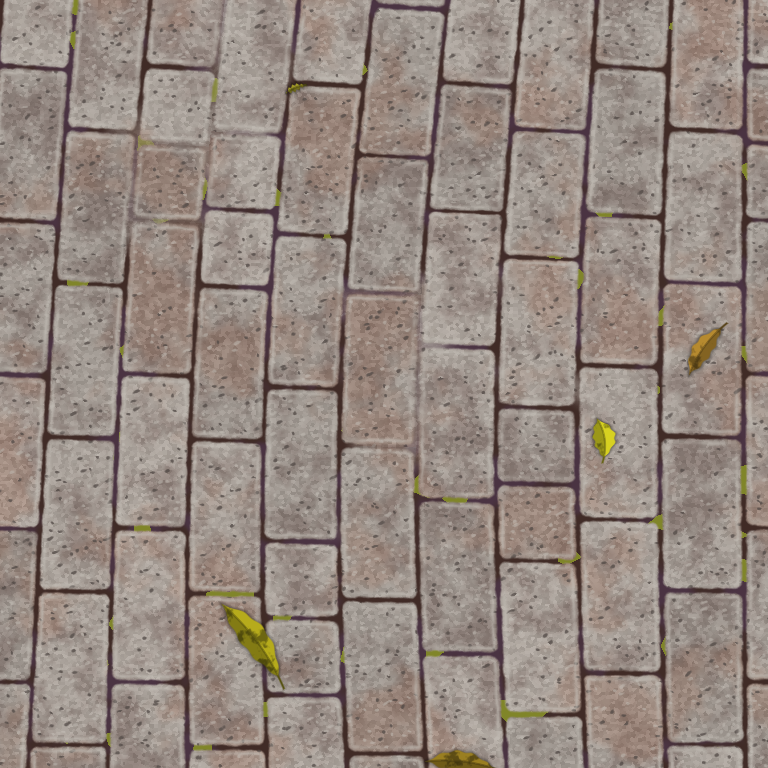
A three.js fragment shader for this texture:

```glsl
// Weathered paving bricks in leaning, staggered columns with a few fallen leaves.
varying vec2 vUv;

const float PI = 3.14159;
const float BRICK_LENGTH = 0.2;
const float JOINT_HALF = 0.0024;
const float CORNER = 0.009;
const float SOFT = 0.0014;

const vec3 GREY = vec3(0.655, 0.625, 0.597);
const vec3 TAUPE = vec3(0.545, 0.492, 0.468);
const vec3 ROSE = vec3(0.60, 0.475, 0.415);
const vec3 PALE = vec3(0.76, 0.74, 0.71);
const vec3 SOIL = vec3(0.25, 0.17, 0.15);
const vec3 PLUM = vec3(0.29, 0.20, 0.26);
const vec3 MOSS = vec3(0.50, 0.52, 0.16);

float hash(vec2 p) {
  return fract(sin(dot(p, vec2(127.1, 311.7))) * 43758.55);
}

mat2 rotation(float a) {
  return mat2(cos(a), -sin(a), sin(a), cos(a));
}

// Layered sines, roughly -1 to 1
float waves(vec2 p) {
  float sum = 0.0, amp = 0.5;
  for (int i = 0; i < 5; i++) {
    p = rotation(0.9) * p * 1.75 + 1.3;
    sum += amp * sin(p.x + 1.6 * sin(p.y));
    amp *= 0.65;
  }
  return sum;
}

// Cellular noise: distance to the nearest point, and its random value
vec2 cells(vec2 p) {
  vec2 best = vec2(9.0, 0.0);
  for (int j = -1; j <= 1; j++) {
    for (int i = -1; i <= 1; i++) {
      vec2 c = floor(p) + vec2(float(i), float(j));
      float d = length(c + vec2(hash(c), hash(c + 17.3)) - p);
      if (d < best.x) best = vec2(d, hash(c + 41.9));
    }
  }
  return best;
}

float roundedBox(vec2 p, vec2 halfSize, float r) {
  vec2 q = abs(p) - halfSize + r;
  return length(max(q, 0.0)) + min(max(q.x, q.y), 0.0) - r;
}

// Signed distance to the brick in x, brick id in yz
vec3 brickAt(vec2 p) {
  float down = 1.0 - p.y;
  float bow = 0.026 * sin(PI * down) * sin(PI * p.x);
  float width = mix(0.0969, 0.1038, down);
  float k = (p.x + bow - mix(0.099, 0.0365, down)) / width + 1.0;
  float column = floor(k);
  float across = fract(k) - 0.5;

  float stagger = mix(0.088, 0.170, mod(column, 2.0));
  stagger += 0.04 * exp(-pow(abs(column - 5.0) / 1.3, 2.0));
  float tilt = 0.07 * across * width * p.y;
  float v = (down - stagger - tilt) / BRICK_LENGTH;
  v += 0.3 * smoothstep(0.12, 0.40, down) * exp(-pow(abs(column - 6.2) / 1.4, 2.0));

  // Some bricks are cut in two
  vec2 id = vec2(column, floor(v));
  float pieces = hash(id + 3.7) > 0.87 ? 2.0 : 1.0;
  float part = fract(v) * pieces;
  vec2 size = vec2(width, BRICK_LENGTH / pieces);
  vec2 local = vec2(across, fract(part) - 0.5) * size;
  float d = roundedBox(local, size * 0.5 - JOINT_HALF, CORNER);
  return vec3(d, id + vec2(0.0, 0.37 * floor(part)));
}

vec3 brickSurface(vec2 p, vec2 id) {
  float broad = waves(p * 7.0 + 5.0 * hash(id));
  float mottle = waves(p * 34.0 + id);
  vec3 col = mix(TAUPE, GREY, smoothstep(-0.75, 0.45, 0.5 * broad + 0.65 * mottle));
  float stain = smoothstep(0.1, 0.9, waves(p * 10.0 + 8.3) + 0.5 * hash(id + 9.1) - 0.1);
  col = mix(col, ROSE, 0.5 * stain);
  col *= 0.96 + 0.08 * hash(id + 5.2);

  // Fine grain, pale chips and dark pits
  vec2 grain = cells(p * vec2(190.0, 230.0));
  col += 0.11 * (grain.y - 0.5);
  vec2 speck = cells(p * vec2(85.0, 115.0) + 0.4 * mottle);
  float spot = 1.0 - smoothstep(0.12, 0.34, speck.x);
  col = mix(col, PALE, 0.5 * spot * step(speck.y, 0.2));
  return mix(col, TAUPE * 0.58, 0.75 * spot * step(0.84, speck.y));
}

vec3 addLeaf(vec3 base, vec2 p, vec2 centre, float angle, vec2 size, vec3 tint) {
  vec2 q = rotation(-angle) * (p - centre);
  float u = q.x / size.x;
  q.y += size.y * 0.35 * (u * u - 0.4);
  float d = abs(q.y) - size.y * (1.0 - u * u) + 0.0012 * sin(u * 13.0);
  float stem = max(abs(q.y) - 0.0013, abs(u - 1.1) * size.x - 0.2 * size.x);
  float blotch = smoothstep(0.1, 0.8, waves(p * 55.0));
  float vein = 1.0 - smoothstep(0.0006, 0.0022, abs(q.y));
  vec3 col = tint * (q.y > 0.0 ? 1.08 : 0.78) * (1.0 - 0.4 * blotch);
  col = mix(col, tint * 0.55, 0.6 * vein);
  base *= 1.0 - 0.4 * (1.0 - smoothstep(-0.002, 0.006, d));
  base = mix(base, tint * 0.5, 1.0 - smoothstep(-SOFT, SOFT, stem));
  return mix(base, col, 1.0 - smoothstep(-SOFT, SOFT, d));
}

void main() {
  vec2 p = vUv;
  vec3 brick = brickAt(p);
  float d = brick.x + 0.0011 * waves(p * 60.0);
  vec3 col = brickSurface(p, brick.yz);

  // Worn pale rim, then the dark joint, faded where it is filled in
  float wear = smoothstep(-0.7, 0.5, waves(p * 23.0 + 2.0));
  col = mix(col, PALE, (0.2 + 0.4 * wear) * exp(-pow(abs(d + 0.0055) / 0.0026, 2.0)));
  float open = 1.0 - 0.75 * smoothstep(0.5, 0.85, waves(p * 3.1 + 0.6));
  vec3 joint = mix(SOIL, PLUM, smoothstep(-0.2, 0.5, waves(p * 12.0 + 4.0)));
  joint = mix(joint, MOSS, step(0.96, cells(p * 45.0).y));
  col = mix(col, joint, open * smoothstep(-SOFT - 0.001, SOFT, d));

  col = addLeaf(col, p, vec2(0.329, 0.168), 0.91, vec2(0.059, 0.017), vec3(0.66, 0.62, 0.10));
  col = addLeaf(col, p, vec2(0.916, 0.544), -0.97, vec2(0.036, 0.012), vec3(0.66, 0.50, 0.17));
  col = addLeaf(col, p, vec2(0.785, 0.430), 1.40, vec2(0.025, 0.014), vec3(0.78, 0.76, 0.12));
  col = addLeaf(col, p, vec2(0.599, 0.007), 0.10, vec2(0.043, 0.013), vec3(0.56, 0.46, 0.12));
  col = addLeaf(col, p, vec2(0.384, 0.885), -0.40, vec2(0.012, 0.004), vec3(0.58, 0.55, 0.14));

  gl_FragColor = vec4(col, 1.0);
}
```
